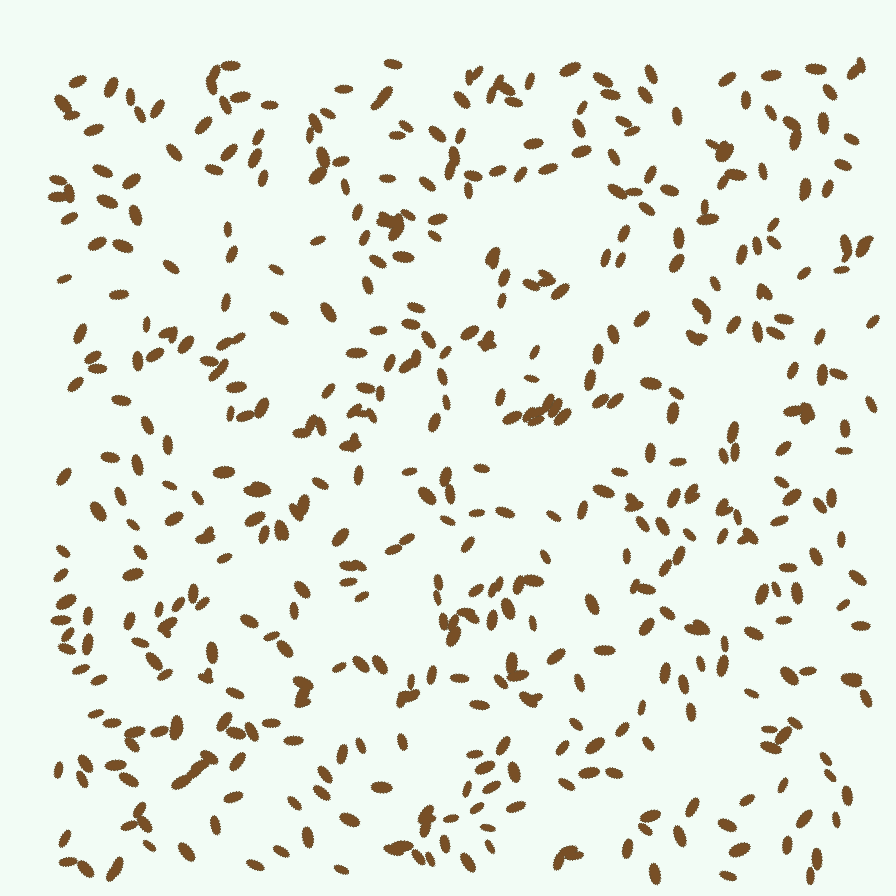
Write a Shadertoy shader that draws this pattern.

```glsl
// Scattered brown seeds with serrated rims on a pale mint ground.

const vec3 GROUND = vec3(0.95, 0.99, 0.96);
const vec3 SEED = vec3(0.47, 0.31, 0.15);
const vec3 RIM = vec3(0.41, 0.31, 0.18);

const vec2 FIELD_ORIGIN = vec2(0.064, 0.019);
const float FIELD_SIZE = 0.912;
const float CELLS = 14.0;
const int SLOTS = 6;          // possible seeds per cell
const float FILL = 0.42;      // chance that a slot holds a seed
const float RIM_WIDTH = 0.0013;

// Four random values from a cell and a slot number
vec4 hash4(vec3 key) {
    vec4 p = fract(key.xyzx * vec4(0.1031, 0.1030, 0.0973, 0.1099));
    p += dot(p, p.wzxy + 33.33);
    return fract((p.xxyz + p.yzzw) * p.zywx);
}

mat2 rotation(float angle) {
    float c = cos(angle), s = sin(angle);
    return mat2(c, -s, s, c);
}

// Approximate signed distance to an ellipse with a toothed edge
float seedDistance(vec2 p, vec2 radii, float phase) {
    vec2 q = p / radii;
    float k = length(q);
    float slope = max(length(q / radii), 1e-4);
    float angle = atan(q.y, q.x + 1e-6);
    float teeth = sin(angle * 19.0 + phase) + 0.5 * sin(angle * 31.0 - phase);
    float points = 0.0005 * cos(2.0 * angle);
    return k * (k - 1.0) / slope - points - 0.00045 * teeth;
}

// Distance to the closest seed of one cell
float cellDistance(vec2 uv, vec2 cell) {
    float nearest = 1.0;
    for (int i = 0; i < SLOTS; i++) {
        vec4 place = hash4(vec3(cell + 7.0, float(i) + 3.0));
        vec4 form = hash4(vec3(cell + 41.0, float(i) + 19.0));
        if (place.z > FILL) continue;
        vec2 center = FIELD_ORIGIN + (cell + place.xy) * FIELD_SIZE / CELLS;
        float halfLength = mix(0.0083, 0.0123, form.x);
        vec2 radii = halfLength * vec2(1.0, mix(0.52, 0.62, form.y));
        vec2 p = rotation(form.z * 3.14159) * (uv - center);
        nearest = min(nearest, seedDistance(p, radii, form.w * 6.28318));
    }
    return nearest;
}

// Distance to the closest seed of the whole field
float fieldDistance(vec2 uv) {
    vec2 home = floor((uv - FIELD_ORIGIN) / FIELD_SIZE * CELLS);
    float nearest = 1.0;
    for (int y = -1; y <= 1; y++) {
        for (int x = -1; x <= 1; x++) {
            vec2 cell = home + vec2(x, y);
            bool inside = all(greaterThanEqual(cell, vec2(0.0)))
                       && all(lessThan(cell, vec2(CELLS)));
            if (inside) nearest = min(nearest, cellDistance(uv, cell));
        }
    }
    return nearest;
}

void mainImage(out vec4 fragColor, in vec2 fragCoord) {
    vec2 uv = fragCoord / iResolution.y;
    float blur = 0.6 / iResolution.y;
    float d = fieldDistance(uv);

    // Darker rim inside the edge, then the seed over the ground
    float rim = smoothstep(-blur, blur, d + RIM_WIDTH);
    float cover = 1.0 - smoothstep(-blur, blur, d);
    vec3 color = mix(GROUND, mix(SEED, RIM, rim), cover);
    fragColor = vec4(color, 1.0);
}
```
